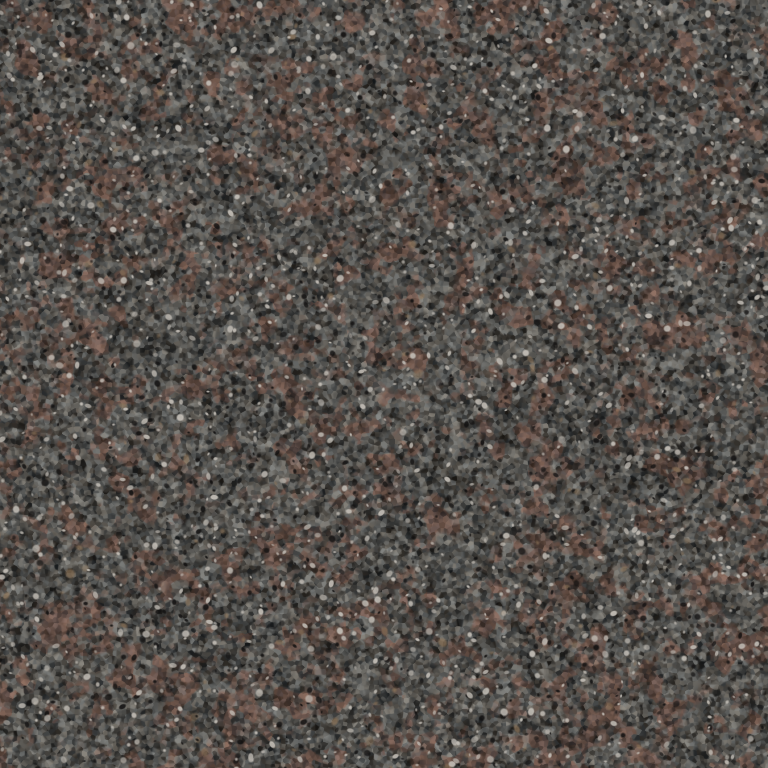
Give the GLSL for this texture, as a WebGL 1 fragment shader.

```glsl
precision highp float;
// Fine speckled granite: soft grey and rust grains with pale, tan and black flecks.

uniform vec2 u_resolution;

const vec3 GREY_TINT = vec3(1.01, 1.0, 0.96);
const vec3 RUST_TINT = vec3(1.21, 0.96, 0.86);
const vec3 PALE = vec3(0.76, 0.74, 0.71);
const vec3 TAN = vec3(0.56, 0.46, 0.35);
const vec3 BLACK = vec3(0.07, 0.065, 0.065);

// Three random values per lattice point
vec3 hash3(vec2 p) {
  vec3 q = fract(p.xyx * vec3(0.1031, 0.1030, 0.0973));
  q += dot(q, q.yxz + 33.33);
  return fract((q.xxy + q.yzz) * q.zyx);
}

// Cellular noise whose cell values melt into each other at the borders
vec3 softCells(vec2 p, float seed) {
  vec2 cell = floor(p);
  vec3 sum = vec3(0.0);
  float total = 0.0;
  for (int y = -1; y <= 1; y++) {
    for (int x = -1; x <= 1; x++) {
      vec2 id = cell + vec2(float(x), float(y));
      vec2 offset = id + hash3(id + seed).xy - p;
      float weight = exp(-9.0 * dot(offset, offset));
      sum += weight * hash3(id + seed + 217.0);
      total += weight;
    }
  }
  return sum / total;
}

// Coverage of scattered, randomly turned oval flecks
float flecks(vec2 p, float seed, float chance, float maxRadius) {
  vec2 cell = floor(p);
  float cover = 0.0;
  for (int y = -1; y <= 1; y++) {
    for (int x = -1; x <= 1; x++) {
      vec2 id = cell + vec2(float(x), float(y));
      vec3 place = hash3(id + seed);
      vec3 shape = hash3(id + seed + 131.0);
      float angle = 6.2832 * shape.x;
      vec2 axis = vec2(cos(angle), sin(angle));
      vec2 d = p - id - place.xy;
      vec2 oval = vec2(dot(d, axis), dot(d, vec2(-axis.y, axis.x)));
      oval.y *= mix(1.0, 1.7, shape.y);
      float radius = maxRadius * mix(0.35, 1.0, shape.z * shape.z);
      float disc = 1.0 - smoothstep(radius - 0.12, radius + 0.12, length(oval));
      float strength = mix(0.6, 1.0, fract(shape.y * 7.0 + shape.z));
      cover = max(cover, disc * strength * step(place.z, chance));
    }
  }
  return cover;
}

// Broad, faint drift in brightness
float drift(vec2 p) {
  return sin(p.x * 9.0 + 2.0 * sin(p.y * 7.0)) * sin(p.y * 11.0 + 1.5 * sin(p.x * 8.0));
}

void main() {
  vec2 uv = gl_FragCoord.xy / min(u_resolution.x, u_resolution.y);

  // Grain brightness from two sizes of cell
  vec3 coarse = softCells(uv * 115.0, 11.0);
  vec3 fine = softCells(uv * 185.0, 47.0);
  float grain = mix(coarse.x, fine.x, 0.55);
  float tone = 0.312 + 0.47 * (grain - 0.5) + 0.008 * drift(uv);

  // Rust gathers in small clumps, where contrast is lower
  float clump = softCells(uv * 42.0, 83.0).x;
  float rust = smoothstep(0.48, 0.78, 0.6 * clump + 0.4 * coarse.y);
  tone = mix(tone, 0.295, 0.3 * rust);
  vec3 color = tone * mix(GREY_TINT, RUST_TINT, rust);
  color += 0.05 * (fine.z - 0.5) * vec3(0.5, 0.0, -0.5);

  // Scattered mineral flecks
  color = mix(color, TAN, 0.7 * flecks(uv * 48.0, 19.0, 0.07, 0.30));
  color = mix(color, BLACK, 0.9 * flecks(uv * 72.0, 61.0, 0.20, 0.34));
  color = mix(color, PALE, 0.95 * flecks(uv * 76.0, 151.0, 0.22, 0.38));

  gl_FragColor = vec4(clamp(color, 0.0, 1.0), 1.0);
}
```
